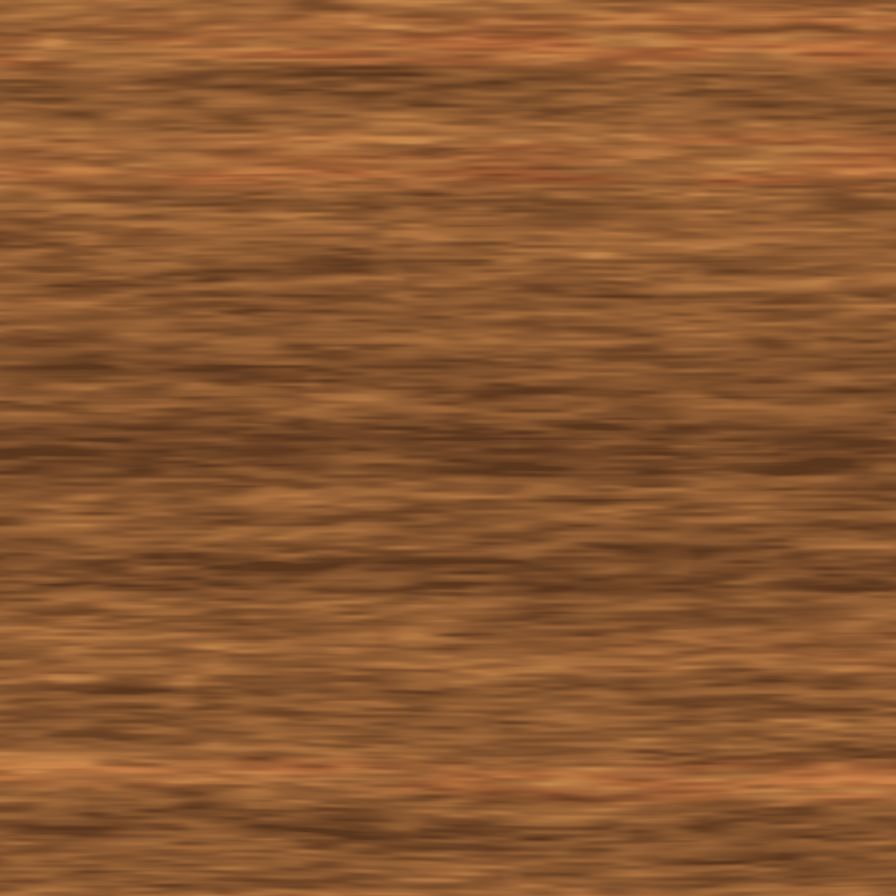
This texture is drawn by a WebGL 1 fragment shader. Its source:

```glsl
precision highp float;
// Brown wood veneer with horizontal grain, orange bands and fine fibre streaks.

uniform vec2 u_resolution;

const float TAU = 6.2831853;

// Colour: tone is measured in units of TONE_STEP around MEAN_WOOD
const vec3 MEAN_WOOD = vec3(0.562, 0.361, 0.198);
const vec3 TONE_STEP = vec3(0.084, 0.060, 0.034);
const vec3 RED_SHIFT = vec3(0.022, -0.032, -0.018);
const vec3 GOLD_SHIFT = vec3(0.0, 0.018, 0.010);

// Growth bands
const float BAND_PERIOD = 0.136;
const float BAND_START = 0.045;
const float BAND_SKEW = 0.75;
const float BAND_BASE = 0.25;
const float BAND_EDGE_GAIN = 0.7;
const float EDGE_LIGHT = 0.5;
const float FOOT_SHADE = 1.1;
const vec2 SEAM_FREQ = vec2(0.7, 29.0);
const float SEAM_GAIN = 0.5;
const vec2 LINE_FREQ = vec2(0.9, 76.0);
const float LINE_GAIN = 0.4;

// Fibre streaks, coarse to fine, the finest strongest
const int FIBRE_LAYERS = 5;
const vec2 FIBRE_FREQ = vec2(3.0, 38.0);
const vec2 FIBRE_GROWTH = vec2(1.72, 1.6);
const float FIBRE_GAIN = 0.42;
const float FIBRE_GAIN_GROWTH = 1.22;

// Sparse dark pores, pale flecks and waviness
const vec2 PORE_FREQ = vec2(11.0, 175.0);
const float PORE_GAIN = 0.6;
const vec2 FLECK_FREQ = vec2(21.0, 42.0);
const float FLECK_GAIN = 0.4;
const float WAVE_BROAD = 0.005;
const float WAVE_FINE = 0.001;

float hash(vec2 p) {
  return fract(sin(dot(p, vec2(127.1, 311.7))) * 43758.5453);
}

// Smooth noise along one row, each row slid by its own offset
float rowNoise(float x, float row) {
  x += 17.0 * hash(vec2(row, 5.3));
  float cell = floor(x);
  float blend = smoothstep(0.0, 1.0, x - cell);
  return mix(hash(vec2(cell, row)), hash(vec2(cell + 1.0, row)), blend);
}

// Streak noise from -1 to 1
float streakNoise(vec2 p) {
  float row = floor(p.y);
  float blend = smoothstep(0.0, 1.0, p.y - row);
  return 2.0 * mix(rowNoise(p.x, row), rowNoise(p.x, row + 1.0), blend) - 1.0;
}

// Light and dark growth bands, strongest near the top and bottom
float bandTone(vec2 p) {
  float depth = 1.0 - p.y;
  float edge = cos(TAU * (depth - 0.03));
  float phase = TAU * (depth - BAND_START) / BAND_PERIOD;
  float band = cos(phase - BAND_SKEW * cos(phase));
  float gain = BAND_BASE + BAND_EDGE_GAIN * max(edge, 0.0);
  float foot = smoothstep(0.905, 0.935, depth);
  float seam = SEAM_GAIN * streakNoise(p * SEAM_FREQ + 31.0);
  float line = LINE_GAIN * streakNoise(p * LINE_FREQ + 43.0);
  return EDGE_LIGHT * edge + gain * band - FOOT_SHADE * foot + seam + line;
}

// Layers of ever finer horizontal streaks
float fibreTone(vec2 p) {
  float tone = 0.0;
  float gain = FIBRE_GAIN;
  vec2 freq = FIBRE_FREQ;
  for (int i = 0; i < FIBRE_LAYERS; i++) {
    tone += gain * streakNoise(p * freq + 13.7 * float(i + 1));
    freq *= FIBRE_GROWTH;
    gain *= FIBRE_GAIN_GROWTH;
  }
  return tone;
}

void main() {
  vec2 p = gl_FragCoord.xy / u_resolution;

  // Gentle waviness of the grain
  p.y += WAVE_BROAD * streakNoise(p * vec2(2.0, 5.0) + 3.0);
  p.y += WAVE_FINE * streakNoise(p * vec2(9.0, 26.0) + 7.0);

  float bands = bandTone(p);
  float tone = bands + fibreTone(p);
  tone += FLECK_GAIN * smoothstep(0.5, 0.95, streakNoise(p * FLECK_FREQ + 61.0));
  tone -= PORE_GAIN * smoothstep(0.4, 0.85, streakNoise(p * PORE_FREQ + 83.0));
  tone = clamp(tone, -2.5, 2.5);

  // Reddish streaks inside the light bands, gold on the brightest fibres
  float redStreak = 0.5 + 0.5 * streakNoise(p * vec2(10.0, 110.0) + 97.0);
  float red = smoothstep(0.0, 1.3, bands) * smoothstep(0.1, 0.8, redStreak);
  float gold = smoothstep(0.9, 2.2, tone);

  vec3 color = MEAN_WOOD + TONE_STEP * tone + RED_SHIFT * red + GOLD_SHIFT * gold;
  gl_FragColor = vec4(color, 1.0);
}
```
